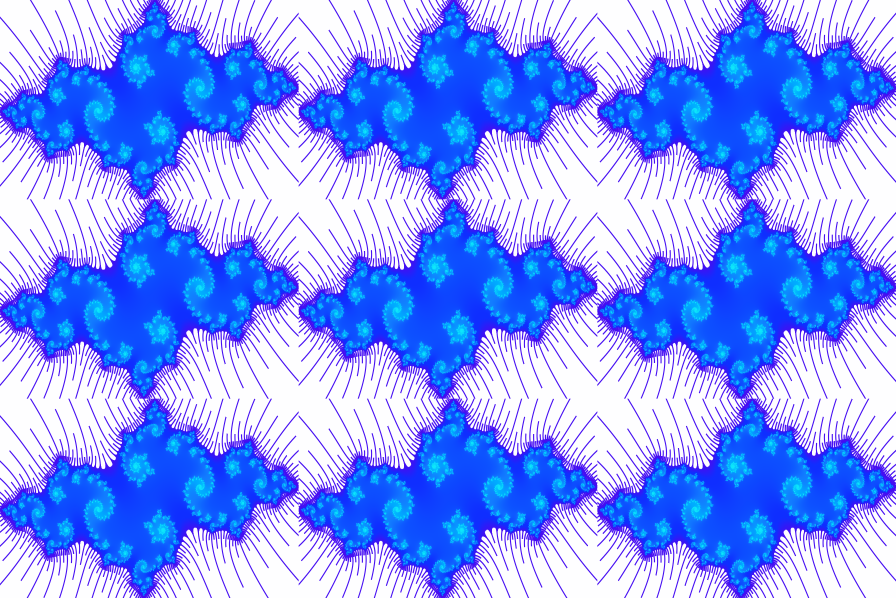
Write a WebGL 2 fragment shader that draws this pattern.

```glsl
#version 300 es
precision highp float;
// A 3 by 3 grid of one Julia set z*z + c, in blues on white with fine hairs.
// Escape time colours the body; the hairs are field lines, found where an
// escaping orbit crosses the real axis, and they merge towards the body.

#define REPEATS vec2(3.0, 3.0)
#define HALF_VIEW vec2(1.55, 0.872)
#define JULIA_C vec2(-0.8, -0.2)
#define ESCAPE_RADIUS 200.0
#define MAX_STEPS 100
#define HAIR_LEVEL 8
#define HAIR_HALF_WIDTH 0.0055
#define BODY_LEVEL 9.0
#define FINGER_LENGTH 2.0
#define SAMPLES 3

uniform vec2 u_resolution;
out vec4 outColor;

const vec3 PAPER = vec3(0.995, 0.995, 1.0);
const vec3 VIOLET = vec3(0.27, 0.05, 0.95);
const vec3 DEEP_BLUE = vec3(0.06, 0.18, 1.0);
const vec3 BLUE = vec3(0.05, 0.31, 1.0);
const vec3 AZURE = vec3(0.07, 0.49, 1.0);
const vec3 SKY = vec3(0.0, 0.67, 1.0);
const vec3 CYAN = vec3(0.05, 0.9, 0.98);

vec2 complexMul(vec2 a, vec2 b) {
  return vec2(a.x * b.x - a.y * b.y, a.x * b.y + a.y * b.x);
}

// Colour of the body, from the rim to the spiral hubs
vec3 bodyColor(float level) {
  vec3 col = mix(VIOLET, DEEP_BLUE, smoothstep(8.0, 11.5, level));
  col = mix(col, BLUE, smoothstep(12.0, 21.0, level));
  col = mix(col, AZURE, smoothstep(20.0, 29.0, level));
  col = mix(col, SKY, smoothstep(28.0, 40.0, level));
  return mix(col, CYAN, smoothstep(38.0, 62.0, level));
}

// Part of a sample of the given width that a hair covers
float hairCoverage(float dist, float width) {
  float high = min(dist + 0.5 * width, HAIR_HALF_WIDTH);
  float low = max(dist - 0.5 * width, -HAIR_HALF_WIDTH);
  return clamp((high - low) / width, 0.0, 1.0);
}

vec3 juliaColor(vec2 z, float sampleWidth) {
  vec2 slope = vec2(1.0, 0.0);
  vec2 hairZ = z;
  vec2 hairSlope = slope;
  float level = float(MAX_STEPS);

  // Iterate, keeping the orbit at the level that carries the hairs
  for (int i = 1; i <= MAX_STEPS; i++) {
    if (i <= HAIR_LEVEL) slope = 2.0 * complexMul(z, slope);
    z = complexMul(z, z) + JULIA_C;
    if (i <= HAIR_LEVEL) {
      hairZ = z;
      hairSlope = slope;
    }
    float radius = length(z);
    if (radius > ESCAPE_RADIUS) {
      level = float(i) - log2(log(radius) / log(ESCAPE_RADIUS));
      break;
    }
  }

  // Rounded white fingers between the hairs at the rim
  float across = abs(hairZ.y) / max(length(hairZ), 1e-4);
  float finger = FINGER_LENGTH * (1.0 - across) * (1.0 - across);
  float body = smoothstep(-0.08, 0.08, level + finger - BODY_LEVEL);

  float hairDist = abs(hairZ.y) / max(length(hairSlope), 1e-4);
  float hair = hairCoverage(hairDist, sampleWidth);
  return mix(PAPER, bodyColor(level), max(body, hair));
}

void main() {
  float sampleWidth = 2.0 * HALF_VIEW.x * REPEATS.x
                    / (u_resolution.x * float(SAMPLES));
  vec3 total = vec3(0.0);

  // Average a small grid of samples to smooth the fine detail
  for (int y = 0; y < SAMPLES; y++) {
    for (int x = 0; x < SAMPLES; x++) {
      vec2 offset = (vec2(x, y) + 0.5) / float(SAMPLES) - 0.5;
      vec2 canvas = (gl_FragCoord.xy + offset) / u_resolution;
      vec2 cell = fract(canvas * REPEATS) * 2.0 - 1.0;
      total += juliaColor(cell * HALF_VIEW, sampleWidth);
    }
  }
  outColor = vec4(total / float(SAMPLES * SAMPLES), 1.0);
}
```
